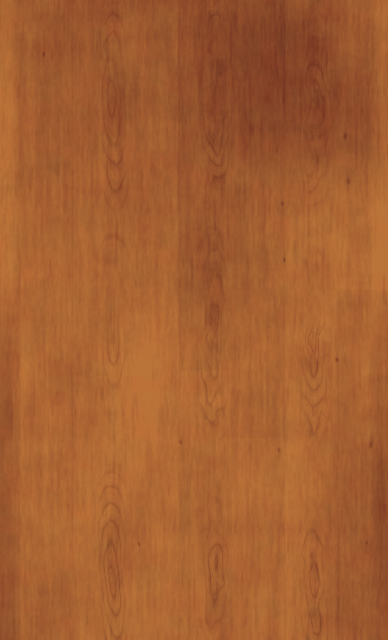
Give the GLSL for this texture, as a WebGL 2 fragment shader.

```glsl
#version 300 es
precision highp float;
// Warm stained cherry planks with flame figure, fine fibres, small knots and cloudy shading.
#define DARK vec3(0.57, 0.31, 0.17)
#define LIGHT vec3(0.70, 0.42, 0.21)
#define BASE_TONE 0.63
#define PLANK_WIDTH 0.083
#define PLANK_CONTRAST 0.36
#define FIGURE_SPACING 0.158
#define FIGURE_PERIOD 0.375
#define FIGURE_DEPTH 0.42
#define FIBRE_DEPTH 0.5
#define GRAIN_DEPTH 0.42
#define CLOUD_DEPTH 0.95
#define KNOT_DEPTH 0.9

uniform vec2 u_resolution;
out vec4 fragColor;

float hash(vec2 p) {
    vec3 q = fract(vec3(p.xyx) * 0.1031);
    q += dot(q, q.yzx + 33.33);
    return fract((q.x + q.y) * q.z);
}

float noise(vec2 p) {
    vec2 i = floor(p), f = fract(p);
    f = f * f * (3.0 - 2.0 * f);
    return mix(mix(hash(i), hash(i + vec2(1, 0)), f.x),
               mix(hash(i + vec2(0, 1)), hash(i + vec2(1, 1)), f.x), f.y);
}

float fbm(vec2 p) {
    float sum = 0.0, amp = 0.5;
    for (int i = 0; i < 4; i++) {
        sum += amp * noise(p);
        p = p * 2.03 + 17.3;
        amp *= 0.5;
    }
    return sum / 0.9375;
}

// Each board changes tone once along its length.
float boardTone(float id, float y) {
    float joint = 0.2 + 0.6 * hash(vec2(id, 4.7));
    return mix(hash(vec2(id, 11.3)), hash(vec2(id, 23.9)), smoothstep(-0.002, 0.002, y - joint)) - 0.5;
}

float planks(vec2 p) {
    float k = (p.x - 0.03) / PLANK_WIDTH + 10.0;
    float id = floor(k + 0.5), edge = k - id;
    float tone = mix(boardTone(id - 1.0, p.y), boardTone(id, p.y), smoothstep(-0.02, 0.02, edge));
    float seam = exp(-pow(edge / 0.016, 2.0)) * noise(vec2(id * 7.0, p.y * 9.0));
    return PLANK_CONTRAST * tone - 0.25 * seam;
}

// Tall nested rings, frayed by noise, that read as arches above and below each eye.
float figure(vec2 p) {
    float sum = 0.0;
    for (int i = 0; i < 3; i++) {
        float n = float(i), seed = hash(vec2(n, 5.1));
        float rough = i == 0 ? 0.8 : 2.0;
        float x = p.x - 0.177 - n * FIGURE_SPACING + 0.012 * (noise(vec2(p.y * 7.0, n * 9.0)) - 0.5);
        float along = (p.y - 0.43 - 0.08 * seed) / FIGURE_PERIOD + 0.5;
        float id = floor(along);
        float y = (along - id - 0.5) * FIGURE_PERIOD;
        float grow = mix(0.8, 1.25, hash(vec2(id + 6.0, n * 3.0)));
        x += 0.005 * rough * (noise(vec2(p.x * 60.0, p.y * 34.0) + n * 31.0) - 0.5);
        float r = length(vec2(x / (0.0075 * grow), y / (0.034 * grow)));
        r += rough * (fbm(vec2(p.x * 50.0, p.y * 17.0) + n * 13.0) - 0.5);
        r += 0.5 * (noise(vec2(n * 17.0, p.y * 22.0)) - 0.5);
        float wave = 0.5 + 0.5 * cos(6.2832 * (r - 1.0));
        float fine = 0.5 + 0.5 * cos(18.85 * r + 1.0);
        float line = pow(wave, 5.0) + 0.2 * wave + 0.3 * fine * fine;
        float fade = exp(-pow(abs(x) / 0.019, 3.0)) * smoothstep(0.5, 0.38, abs(along - id - 0.5));
        float patches = smoothstep(0.3, 0.7, noise(vec2(n * 5.0 + 2.0, p.y * 9.0)));
        float smudge = 0.8 * smoothstep(0.5, 0.75, fbm(p * vec2(55.0, 28.0) + n * 71.0));
        float core = 0.3 * exp(-r * r * 0.8);
        sum += fade * (line * mix(0.2, 1.0, patches) + core + smudge * step(0.5, n));
    }
    return sum;
}

// Sparse dark knots, each with a short tail along the grain.
float knots(vec2 p) {
    float sum = 0.0;
    vec2 cell = floor(p * 8.0);
    for (int j = -1; j <= 1; j++)
    for (int i = -1; i <= 1; i++) {
        vec2 c = cell + vec2(i, j);
        vec2 d = p - (c + 0.2 + 0.6 * vec2(hash(c + 3.1), hash(c + 8.7))) / 8.0;
        float size = mix(0.0015, 0.0034, hash(c + 15.2));
        d.x += 0.3 * d.y * (hash(c + 41.0) - 0.5);
        vec2 e = d * vec2(1.0, 0.65) / size;
        float tail = 0.25 * exp(-pow(d.x / 0.002, 2.0) - pow(d.y / 0.018, 2.0));
        sum += step(0.8, hash(c + 27.4)) * (exp(-dot(e, e)) + tail);
    }
    return sum;
}

// Broad stain: deep upper right, golden middle and rims.
float stain(vec2 p, float width) {
    vec2 corner = (p - vec2(width * 0.79, 0.87)) / vec2(0.17, 0.13);
    float s = -0.6 * exp(-dot(corner * corner, corner * corner));
    s -= 0.3 * smoothstep(0.45, 0.95, p.y);
    s += 0.24 * exp(-pow((p.y - 0.42) / 0.2, 2.0));
    s -= 0.28 * smoothstep(0.7, 0.95, p.x / width) * smoothstep(0.45, 0.2, p.y);
    float rim = smoothstep(0.035, 0.012, min(p.x, width - p.x));
    return s + rim * mix(-0.45, 0.42, smoothstep(0.42, 0.58, p.y));
}

void main() {
    vec2 p = gl_FragCoord.xy / u_resolution.y;
    float width = u_resolution.x / u_resolution.y;
    float cloud = fbm(p * vec2(9.0, 5.0) + 6.0) - 0.5;
    float curl = fbm(p * vec2(24.0, 40.0) + 50.0) - 0.5;
    float fibre = noise(p * vec2(230.0, 14.0)) * 0.6 + noise(p * vec2(95.0, 5.0) + 7.0) * 0.4 - 0.5;
    float grain = noise(p * vec2(330.0, 70.0) + 31.0) * 0.6 + noise(p * vec2(300.0, 190.0) + 64.0) * 0.4 - 0.5;
    float pores = smoothstep(0.72, 0.95, noise(p * vec2(280.0, 34.0) + 90.0));

    float tone = BASE_TONE + stain(p, width) + planks(p) + CLOUD_DEPTH * cloud + 0.42 * curl;
    tone += FIBRE_DEPTH * fibre + GRAIN_DEPTH * grain - 0.2 * pores;
    tone -= FIGURE_DEPTH * figure(p) + KNOT_DEPTH * knots(p);

    vec3 colour = mix(DARK, LIGHT, clamp(tone, -0.9, 1.25));
    float blush = fbm(p * vec2(45.0, 40.0) + 120.0) - 0.5;
    fragColor = vec4(colour + blush * vec3(0.022, -0.028, -0.008), 1.0);
}
```
